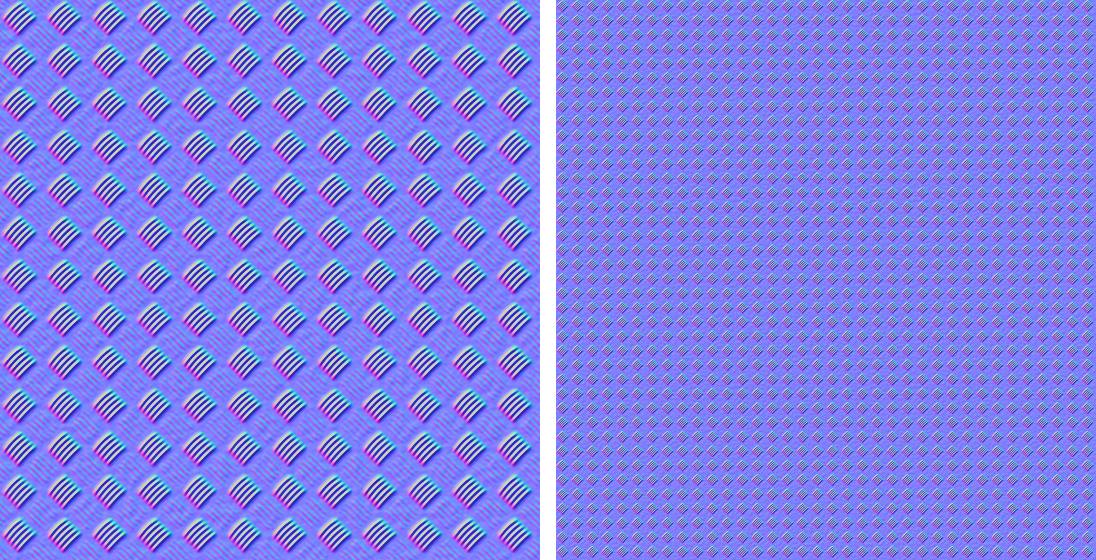
Left, the tile; right, the same tile 3 across and 3 down.
Write a Shadertoy shader that draws this texture map.

```glsl
// Tiling normal map of a tread plate: ribbed diamond pads over a faint cross-ribbed ground.

const vec2 GRID = vec2(12.0, 13.0);   // pads across and down
const float PITCH = 0.116;            // rib spacing, in row heights

vec2 hash22(vec2 p) {
    vec3 v = fract(p.xyx * vec3(0.1031, 0.1030, 0.0973));
    v += dot(v, v.yzx + 33.33);
    return fract((v.xx + v.yz) * v.zy);
}

float cornerSlope(vec2 cell, vec2 offset, vec2 period) {
    return dot(hash22(mod(cell, period)) * 2.0 - 1.0, offset);
}

// Gradient noise that wraps after a whole period
float gradientNoise(vec2 p, vec2 period) {
    vec2 i = floor(p), f = fract(p);
    vec2 u = f * f * f * (f * (f * 6.0 - 15.0) + 10.0);
    vec2 e = vec2(1.0, 0.0);
    return mix(mix(cornerSlope(i, f, period),
                   cornerSlope(i + e.xy, f - e.xy, period), u.x),
               mix(cornerSlope(i + e.yx, f - e.yx, period),
                   cornerSlope(i + e.xx, f - e.xx, period), u.x), u.y);
}

// Diagonal axes: x runs up-right, y runs up-left
vec2 diagonal(vec2 p) {
    p.x *= 1.045;
    return vec2(p.x + p.y, p.y - p.x) * 0.7071;
}

float ribs(float x) {
    return 0.5 + 0.5 * cos(6.28318 * x / PITCH);
}

float softBox(vec2 p, vec2 halfSize, vec2 blur) {
    vec2 m = 1.0 - smoothstep(halfSize - blur, halfSize + blur, abs(p));
    return m.x * m.y;
}

// Raised pad with five gently bowed ribs that sink toward their ends
float padHeight(vec2 q) {
    vec2 id = mod(floor(q + 0.5), GRID);
    vec2 vary = hash22(id + 7.0) - 0.5;
    vec2 d = diagonal(fract(q + 0.5) - 0.5);
    d.y += (0.28 + 0.5 * d.y) * d.x * d.x + 0.05 * vary.x * d.x - 0.004;
    float ends = 1.0 - smoothstep(0.15, 0.345, abs(d.x));
    float ribbed = ribs(min(abs(d.y), 2.5 * PITCH));
    float base = softBox(d, vec2(0.28, 0.285), vec2(0.065));
    return 0.05 * base + (0.112 + 0.02 * vary.y) * ends * ribbed;
}

// Shallow worn ribs at right angles, between the pads
float groundHeight(vec2 q) {
    vec2 d = diagonal(fract(q) - 0.5);
    float wear = 0.9 + 1.1 * gradientNoise(q * 4.0, GRID * 4.0);
    return 0.022 * wear * ribs(d.x) * softBox(d, vec2(0.27), vec2(0.07));
}

float height(vec2 q) {
    float grain = 0.02 * gradientNoise(q * 5.0, GRID * 5.0)
                + 0.006 * gradientNoise(q * 11.0 + 3.0, GRID * 11.0);
    return padHeight(q) + groundHeight(q) + grain;
}

void mainImage(out vec4 fragColor, in vec2 fragCoord) {
    vec2 q = fragCoord / iResolution.xy * GRID - vec2(0.425, 0.59);

    // Central differences, widened to the pixel footprint to smooth edges
    float e = max(0.016, 0.6 * GRID.y / iResolution.y);
    vec2 dx = vec2(e / 1.045, 0.0), dy = vec2(0.0, e);
    vec2 slope = vec2(height(q + dx) - height(q - dx),
                      height(q + dy) - height(q - dy)) / (2.0 * e);

    // Red faces left, green faces up
    vec3 normal = normalize(vec3(slope.x, -slope.y, 1.0));
    fragColor = vec4(0.5 + 0.5 * normal, 1.0);
}
```
